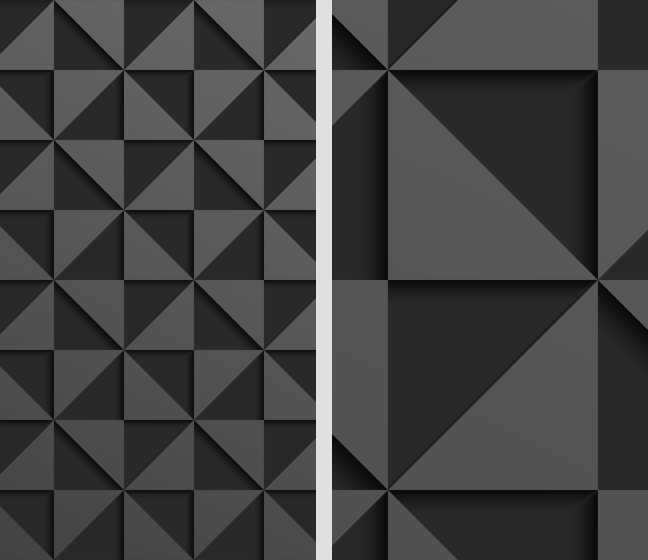
Left, the full canvas; right, a detail of the centre.
A WebGL 1 fragment shader for this pattern:

```glsl
precision highp float;

uniform vec2 u_resolution;

const float ROWS = 8.0;
const float COLUMN_SHIFT = 0.229;          // part of the first column cut off
const vec2 TO_LIGHT = vec2(0.77, 0.638);   // upper right, a little below the diagonal
const float SHADOW_LENGTH = 0.21;          // in cells
const float SHADOW_DEPTH = 0.84;
const float SHADOW_CURVE = 1.35;
const float PENUMBRA = 0.022;
const int SHADOW_STEPS = 32;
const float RECESS_GREY = 0.162;
const float FACE_BOTTOM = 0.262;
const float FACE_RISE = 0.118;             // brightening from bottom to top
const float FACE_SLANT = 0.032;            // brightening from left to right

// +1 for even cells, -1 for odd ones
vec2 paritySign(vec2 cell) {
  return 1.0 - 2.0 * mod(cell, 2.0);
}

// Signed distance to the raised triangles, positive inside them
float raisedDistance(vec2 p) {
  vec2 side = paritySign(floor(p));
  vec2 q = fract(p) - 0.5;
  float diagonal = (-side.y * q.x - side.x * q.y) * 0.70711;
  float border = 0.5 - max(abs(q.x), abs(q.y));
  return sign(diagonal) * min(abs(diagonal), border);
}

float raisedCoverage(vec2 p, float blur) {
  return smoothstep(-blur, blur, raisedDistance(p));
}

// March toward the light; near blockers darken most
float castShadow(vec2 p, float pixel) {
  float shadow = 0.0;
  for (int i = 0; i < SHADOW_STEPS; i++) {
    float t = (float(i) + 0.5) / float(SHADOW_STEPS);
    vec2 probe = p + TO_LIGHT * SHADOW_LENGTH * t;
    float blocked = raisedCoverage(probe, 0.6 * pixel + PENUMBRA * t);
    blocked *= step(probe.y, ROWS);        // nothing stands above the top row
    shadow = max(shadow, blocked * pow(1.0 - t, SHADOW_CURVE));
  }
  return shadow;
}

void main() {
  vec2 uv = gl_FragCoord.xy / u_resolution;
  float pixel = ROWS / u_resolution.y;
  vec2 p = gl_FragCoord.xy * pixel + vec2(COLUMN_SHIFT, 0.0);

  float face = FACE_BOTTOM + FACE_RISE * uv.y + FACE_SLANT * uv.x;
  float recess = RECESS_GREY * (1.0 - SHADOW_DEPTH * castShadow(p, pixel));
  float grey = mix(recess, face, raisedCoverage(p, 0.7 * pixel));

  gl_FragColor = vec4(vec3(grey), 1.0);
}
```
